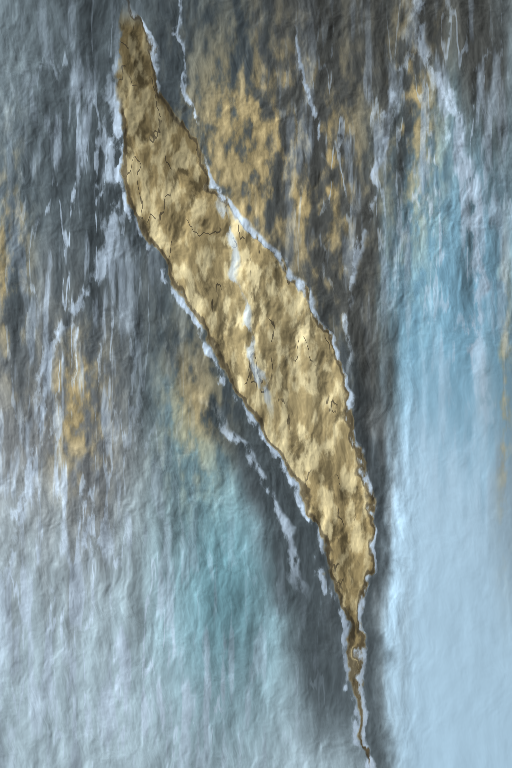
Reproduce this background procedurally as a Shadertoy shader.

```glsl
const float GOLD_LEFT[17] = float[17](.23, .223, .229, .234, .25, .285, .348, .406, .445,
  .504, .576, .621, .641, .676, .693, .703, .715);
const float GOLD_RIGHT[17] = float[17](.25, .305, .31, .385, .42, .512, .596, .641, .674,
  .693, .715, .725, .721, .707, .711, .717, .721);
const vec3 SLATE = vec3(.31, .35, .37);
const vec3 UMBER = vec3(.38, .35, .3);
const vec3 GREY = vec3(.48, .5, .51);
const vec3 MIST = vec3(.61, .69, .73);
const vec3 TEAL = vec3(.41, .59, .64);
const vec3 SKY = vec3(.47, .64, .73);
const vec3 ICE = vec3(.65, .77, .85);
const vec3 FOAM = vec3(.67, .74, .81);
const vec3 OCHRE = vec3(.6, .54, .39);
const vec3 PALE_GOLD = vec3(.77, .73, .58);

float hash(vec2 p) {
  vec3 h = fract(p.xyx * .1031);
  h += dot(h, h.yzx + 33.33);
  return fract((h.x + h.y) * h.z);
}

float noise(vec2 p) {
  vec2 i = floor(p), f = fract(p);
  f = f * f * (3. - 2. * f);
  return mix(mix(hash(i), hash(i + vec2(1, 0)), f.x),
    mix(hash(i + vec2(0, 1)), hash(i + 1.), f.x), f.y);
}

float fbm(vec2 p) {
  float sum = 0., amp = .5;
  for (int i = 0; i < 5; i++) {
    sum += amp * noise(p);
    p = mat2(1.9, .15, -.15, 1.9) * p + 17.3;
    amp *= .5;
  }
  return sum;
}

float pathX(float path[17], float d) {
  float s = clamp(d, 0., .9999) * 16.;
  int i = int(s);
  return mix(path[i], path[i + 1], fract(s));
}

float span(float v, float a, float b, float soft) {
  return smoothstep(a - soft, a + soft, v) * (1. - smoothstep(b - soft, b + soft, v));
}

float blob(vec2 p, float x, float y, float rx, float ry) {
  vec2 d = (p - vec2(x, y)) / vec2(rx, ry);
  return exp(-dot(d, d));
}

float vein(float offset, float width, float grain) {
  float w = width * (.1 + 1.4 * grain);
  return (1. - smoothstep(w * .3, w + .002, abs(offset))) * smoothstep(.32, .52, grain);
}

// Thin threads along the middle level of stretched noise
float threads(vec2 q, float width) {
  return 1. - smoothstep(width * .3, width, abs(fbm(q) - .48));
}

float relief(vec2 q) {
  vec2 bend = vec2(fbm(q * 12.), fbm(q * 9. + 31.));
  return fbm(q * vec2(50, 22) + bend * 2.);
}

// Soft washes; p.y is the depth below the top
vec3 washes(vec2 p, float streak) {
  float d = p.y + streak * .25, edge = p.x + streak * .12;
  vec3 left = mix(SLATE, GREY, smoothstep(.25, .6, d));
  left = mix(left, MIST, smoothstep(.58, .93, d));
  left = mix(left, MIST * .85, .75 * blob(p, 0., .08, .1, .25));
  left = mix(left, TEAL, .85 * blob(p, .44, .76, .13, .18));
  left = mix(left, TEAL, .5 * blob(p, .37, .54, .08, .13));
  vec3 right = mix(mix(SLATE, UMBER, .4), SKY, smoothstep(.04, .36, d));
  right = mix(right, ICE, smoothstep(.43, .66, d));
  float dark = span(edge, .5, .77, .05) * (1. - smoothstep(.45, .7, p.y));
  vec3 col = mix(left, mix(SLATE, UMBER, .4), dark);
  col = mix(col, right, smoothstep(.71, .81, edge));
  return mix(col, SLATE * 1.3, .5 * smoothstep(.93, 1., edge) * (1. - smoothstep(.6, .9, d)));
}

void mainImage(out vec4 fragColor, in vec2 fragCoord) {
  vec2 p = fragCoord / iResolution.xy, q = p * vec2(1, 1.5);
  p.y = 1. - p.y;
  float d = p.y;
  float streak = fbm(q * vec2(34, 4)), grain = fbm(q * vec2(70, 32) + 8.);
  float height = relief(q), light = height - relief(q + vec2(-.003, .003));
  float x = p.x + (fbm(q * 18.) - .48) * .045 + (grain - .48) * .022;
  float goldRight = pathX(GOLD_RIGHT, d);
  float l = x - pathX(GOLD_LEFT, d), r = x - goldRight;

  // Washes and dark crevices
  vec3 col = washes(p, streak - .48);
  float crevice = span(l, -.11, .01, .035) * span(d, .4, .96, .08);
  crevice = max(crevice, span(r, -.01, .035, .025) * smoothstep(.3, .5, d));
  crevice = max(crevice, .7 * blob(p, .23, .32, .09, .16));
  col = mix(col, SLATE * .78, crevice * (.5 + .7 * streak));

  // Scattered gilding
  float dust = blob(p, .02, .34, .035, .13) + blob(p, .15, .53, .06, .09)
    + .7 * blob(p, .38, .53, .06, .1) + .8 * blob(p, .81, .14, .05, .18)
    + 1.1 * blob(p, .48, .2, .13, .15) + .7 * blob(p, .64, .25, .08, .18)
    + .7 * blob(p, .985, .5, .014, .17);
  dust *= smoothstep(.38, .6, mix(streak, grain, .5));
  col = mix(col, OCHRE * (.6 + .7 * grain), min(dust, .85));

  // Gold seam with cracks and dark rims
  float gold = smoothstep(-.003, .004, l) * (1. - smoothstep(-.004, .003, r)) * smoothstep(0., .04, d);
  vec3 gilt = OCHRE * mix(.65, 1., smoothstep(.25, .5, height));
  gilt = mix(gilt, PALE_GOLD, smoothstep(.4, .62, grain) * .7 + .25 * span(d, .32, .6, .1));
  col = mix(col, gilt * mix(.65, 1., smoothstep(.05, .3, d)), gold);
  float crack = threads(q * vec2(22, 8), .012) * smoothstep(.4, .55, height) * gold;
  crack = max(crack, max(vein(l - .006, .006, .5) * smoothstep(.1, .15, d), vein(r + .006, .005, .5)));
  col = mix(col, UMBER * .55, crack * .6);

  // Pale runs and chalky flecks
  float runs = .75 * blob(p, .1, .72, .2, .32) + .6 * blob(p, .36, .9, .22, .16)
    + .7 * blob(p, .9, .22, .13, .3) + .7 * blob(p, .16, .25, .12, .25) + .6 * blob(p, .66, .2, .12, .2);
  float fleck = smoothstep(.5, .68, fbm(q * vec2(64, 9) + 40.));
  runs *= max(threads(q * vec2(30, 4), .035) * smoothstep(.36, .55, grain), fleck);
  col = mix(col, FOAM, min(runs, .75) * (1. - gold));

  // Foam veins
  float top = min(d, .3), ridge = max(goldRight, .35 + 1.2 * top * top);
  float branch = .22 - .13 * smoothstep(.3, .5, d) - .3 * max(d - .5, 0.);
  float foam = vein(l + .006, .008, grain) * smoothstep(.14, .17, d)
    + vein(r, .006, grain) * span(d, .02, .12, .02)
    + vein(x - ridge, .006 + .009 * span(d, .27, .4, .03), grain)
    + vein(x - branch, .02, grain) * span(d, .1, .76, .05) * .8
    + vein(x - max(.82 - .38 * d, .677), .013, grain) * span(d, .05, .47, .05) * .8
    + vein(x - .828 - .11 * smoothstep(0., .31, d), .022, grain) * (1. - smoothstep(.4, .58, d)) * .8
    + vein(x - .56 - d * .35, .006, grain) * span(d, .04, .2, .02)
    + vein(x - .328 - d * .375, .011, grain) * span(d, .26, .53, .02) * .75
    + vein(l + .055, .014, grain) * span(d, .54, .76, .03) * .8;
  col = mix(col, FOAM, min(foam, 1.) * .9);

  // Raking light and brushed grain
  float rough = 1. - .8 * smoothstep(.74, .85, p.x) * smoothstep(.3, .55, d);
  rough *= 1. - .4 * smoothstep(.6, .9, d);
  col *= 1. + rough * (light * 1.3 + (streak - .48) * .75 + (grain - .48) * .4);
  fragColor = vec4(clamp(col * (.88 + .12 * smoothstep(0., .15, d)), 0., 1.), 1.);
}
```
